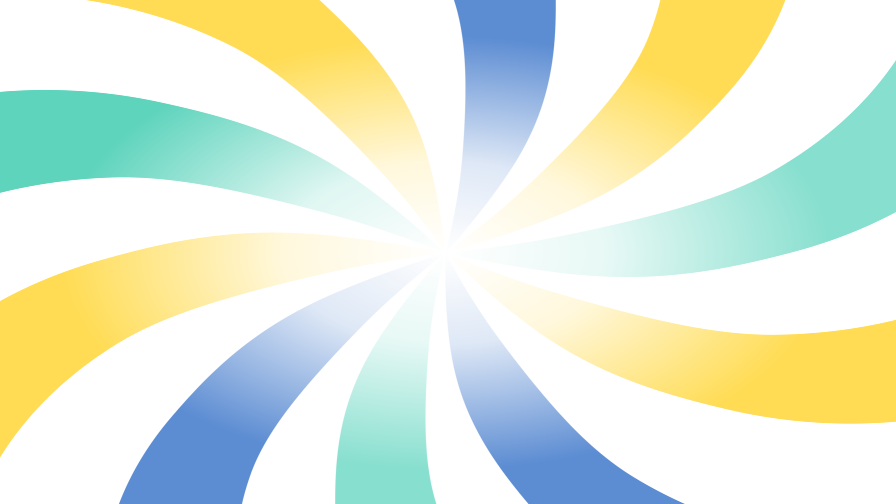
A Shadertoy shader for this background:

```glsl
// A twisted sunburst: ten curved rays in yellow, teal and blue on white.
// Polar angle is unwound by a radius-dependent twist and split into equal
// sectors; an elliptical gradient fades every ray to white at the hub.

const int RAY_COUNT = 10;
const float SECTOR = 360.0 / float(RAY_COUNT);
const vec2 HUB = vec2(-0.005, -0.002);
const float RAY_STRETCH = 1.3;    // horizontal stretch of the spiral

const vec3 WHITE = vec3(1.0);
const vec3 YELLOW = vec3(1.0, 0.863, 0.33);
const vec3 TEAL = vec3(0.53, 0.875, 0.81);
const vec3 DEEP_TEAL = vec3(0.37, 0.83, 0.74);
const vec3 BLUE = vec3(0.36, 0.55, 0.825);

// Ray colours and small hand-drawn tilts, counterclockwise from the right
const vec3 RAY_COLOR[RAY_COUNT] = vec3[RAY_COUNT](
    TEAL, YELLOW, BLUE, YELLOW, DEEP_TEAL,
    YELLOW, BLUE, TEAL, BLUE, YELLOW);
const float RAY_TILT[RAY_COUNT] = float[RAY_COUNT](
    0.0, 0.0, -0.7, 2.5, 1.4, 1.5, 1.7, -0.7, -3.3, 0.0);

// Angle in degrees by which the rays have turned at a radius
float twist(float radius) {
    return -4.0 + radius * (13.0 + 22.4 * radius);
}

// Half the angular width of a ray in degrees
float halfWidth(float radius) {
    return 9.0 + 2.7 * (1.0 - smoothstep(0.185, 0.53, radius));
}

// Colour strength: a pale core, then a steady ramp to full colour
float strength(vec2 p, float aspect) {
    float d = length(vec2(p.x / aspect, p.y)) / 0.43;
    return d < 0.42 ? 0.2 * d / 0.42
                    : mix(0.2, 1.0, min((d - 0.42) / 0.58, 1.0));
}

// Signed distance to the nearest ray; also returns its index
float rayDistance(vec2 p, out int index) {
    vec2 q = vec2(p.x / RAY_STRETCH, p.y);
    float radius = length(q);
    float angle = degrees(atan(q.y, q.x + 1e-6)) - twist(radius);
    float sector = floor(angle / SECTOR + 0.5);
    index = int(mod(sector + 0.5, float(RAY_COUNT)));
    float offset = abs(angle - sector * SECTOR - RAY_TILT[index]);
    return radians(offset - halfWidth(radius)) * radius;
}

void mainImage(out vec4 fragColor, in vec2 fragCoord) {
    vec2 p = (fragCoord - 0.5 * iResolution.xy) / iResolution.y - HUB;
    float pixel = 1.0 / iResolution.y;

    int index;
    float d = rayDistance(p, index);
    float coverage = 1.0 - smoothstep(-0.6 * pixel, 0.6 * pixel, d);

    float aspect = iResolution.x / iResolution.y;
    vec3 color = mix(WHITE, RAY_COLOR[index], coverage * strength(p, aspect));
    fragColor = vec4(color, 1.0);
}
```
